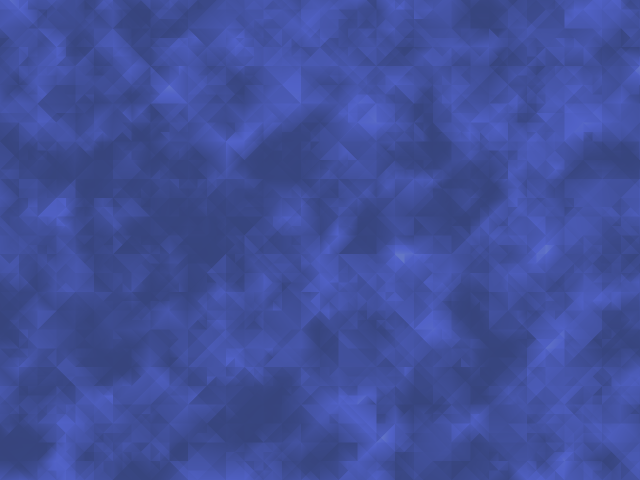
Write a Shadertoy shader that draws this background.

```glsl
// Faceted indigo water: diagonal folds shaded over an irregular mesh of right triangles.

const vec3 DEEP = vec3(0.212, 0.265, 0.485);
const vec3 BRIGHT = vec3(0.315, 0.380, 0.775);
const vec3 GLINT = vec3(0.385, 0.460, 0.770);
const float TOE = 0.03;           // softness of the darkest tones

const float CELL = 0.0784;        // largest mesh cell, in canvas heights
const float LATTICE = 16.0;       // lattice steps along one cell
const int MAX_SPLITS = 4;
const float SPLIT_CHANCE = 0.98;  // chance of the first bisection
const float SPLIT_FALLOFF = 0.20; // drop in that chance per bisection
const float RISING_SHARE = 0.6;   // share of cell diagonals that rise to the right
const float FLATNESS = 0.65;      // strongest blend towards flat shading
const float FACET_JITTER = 0.26;  // brightness spread between facets
const vec2 SHARD_SIZE = vec2(12.0, 24.0); // width and height in lattice steps
const float SHARD_GAIN = 0.34;    // brightness spread between slanted shards

const float WARP_SCALE = 4.5;
const float WARP_AMOUNT = 0.10;
const vec2 FOLD_SCALE = vec2(2.3, 5.2); // along and across the diagonal
const float SLOPE_SHARPNESS = 3.5;      // falloff on the gentle side of a fold
const float CLIFF_SHARPNESS = 14.0;     // falloff on its steep side
const float SWELL_SCALE = 8.5;
const float RIPPLE_SCALE = 19.0;
const float BASE = 0.11;
const float FOLD_GAIN = 0.68;
const float SWELL_GAIN = 0.62;
const float RIPPLE_GAIN = 0.80;

float hash(vec2 p) {
    vec3 q = fract(p.xyx * vec3(0.1031, 0.1030, 0.0973));
    q += dot(q, q.yzx + 33.33);
    return fract((q.x + q.y) * q.z);
}

vec2 gradient(vec2 cell) {
    float angle = 6.2832 * hash(cell + 57.0);
    return vec2(cos(angle), sin(angle));
}

float gradientNoise(vec2 p) {
    vec2 i = floor(p), f = fract(p);
    vec2 u = f * f * f * (f * (f * 6.0 - 15.0) + 10.0);
    vec2 e = vec2(1.0, 0.0);
    float low = mix(dot(gradient(i), f), dot(gradient(i + e), f - e), u.x);
    float high = mix(dot(gradient(i + e.yx), f - e.yx),
                     dot(gradient(i + e.xx), f - e.xx), u.x);
    return mix(low, high, u.y);
}

// Smooth brightness of the water before it is faceted
float waterLight(vec2 p) {
    vec2 w = p * WARP_SCALE;
    vec2 q = p + WARP_AMOUNT * vec2(gradientNoise(w + 11.3), gradientNoise(w + 47.7));
    vec2 diagonal = 0.7071 * vec2(q.x + q.y, q.y - q.x);
    float crease = gradientNoise(diagonal * FOLD_SCALE + 23.1);
    float sharpness = crease > 0.0 ? SLOPE_SHARPNESS : CLIFF_SHARPNESS;
    float fold = pow(max(1.0 - abs(crease), 0.0), sharpness);
    return BASE + FOLD_GAIN * fold
         + SWELL_GAIN * gradientNoise(q * SWELL_SCALE + 5.2)
         + RIPPLE_GAIN * gradientNoise(q * RIPPLE_SCALE + 71.9);
}

// Slanted parallelograms, each fading out from one long edge
float shardTone(vec2 g, float slant) {
    float across = (g.x - slant * g.y) / SHARD_SIZE.x;
    float band = floor(across);
    float shift = floor(6.0 * hash(vec2(band, 301.0 + slant))) / 6.0;
    float row = floor(g.y / SHARD_SIZE.y + shift);
    float tone = hash(vec2(band + 211.0, row + 503.0 + slant)) - 0.5;
    return tone * (1.0 - 0.8 * fract(across));
}

// Brightness of the triangle that covers p
float facetLight(vec2 p) {
    float toCanvas = CELL / LATTICE;
    vec2 g = p / toCanvas;

    // Halve a square cell into two right triangles
    vec2 cell = floor(g / LATTICE);
    vec2 f = g / LATTICE - cell;
    bool rising = hash(cell + 419.0) < RISING_SHARE;
    vec2 corner = f.x + f.y < 1.0 ? vec2(0.0) : vec2(1.0);
    if (rising) corner = f.y > f.x ? vec2(0.0, 1.0) : vec2(1.0, 0.0);
    vec2 apex = (cell + corner) * LATTICE;
    vec2 left = (cell + vec2(1.0 - corner.x, corner.y)) * LATTICE;
    vec2 right = (cell + vec2(corner.x, 1.0 - corner.y)) * LATTICE;

    // Bisect the longest side a random number of times
    for (int level = 0; level < MAX_SPLITS; level++) {
        vec2 middle = 0.5 * (left + right);
        float chance = SPLIT_CHANCE - SPLIT_FALLOFF * float(level);
        if (hash(middle + 131.0 * float(level + 1)) > chance) break;
        if (dot(g - middle, right - left) < 0.0) right = apex;
        else left = apex;
        apex = middle;
    }

    // Blend shading across the corners with a flat tone
    vec3 corners = vec3(waterLight(apex * toCanvas), waterLight(left * toCanvas),
                        waterLight(right * toCanvas));
    vec2 legA = left - apex, legB = right - apex;
    float u = dot(g - apex, legA) / dot(legA, legA);
    float v = dot(g - apex, legB) / dot(legB, legB);
    float smoothTone = dot(corners, vec3(1.0 - u - v, u, v));
    float flatTone = dot(corners, vec3(1.0 / 3.0));
    vec2 id = apex + left + right;
    float detail = FACET_JITTER * (hash(id + 613.0) - 0.5)
                 + SHARD_GAIN * (shardTone(g, 1.0) + shardTone(g, -1.0));
    return mix(smoothTone, flatTone, FLATNESS * hash(id + 907.0)) + detail;
}

vec3 waterColor(float light) {
    float lifted = 0.5 * (light + sqrt(light * light + TOE));
    return mix(mix(DEEP, BRIGHT, min(lifted, 1.0)), GLINT, smoothstep(0.98, 1.35, lifted));
}

void mainImage(out vec4 fragColor, in vec2 fragCoord) {
    // Average four samples to smooth the facet edges
    vec3 color = vec3(0.0);
    for (int s = 0; s < 4; s++) {
        vec2 offset = vec2(s & 1, s >> 1) * 0.5 - 0.25;
        color += waterColor(facetLight((fragCoord + offset) / iResolution.y));
    }
    fragColor = vec4(color * 0.25, 1.0);
}
```
